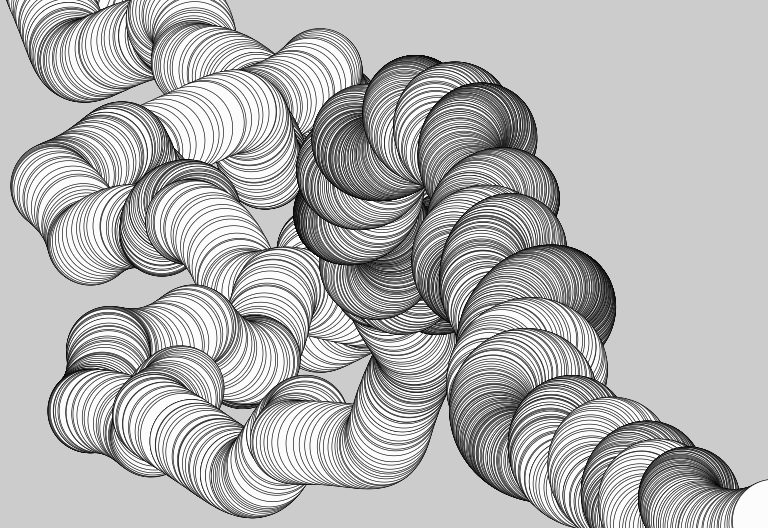
Reproduce this pattern procedurally as a Shadertoy shader.

```glsl
// Outlined white discs stacked along a curling path, forming ribbed tubes on grey.

const float TAU = 6.28318;
const float DISC_RADIUS = 0.079;
const float LINE_WIDTH = 0.0012;
const int CHUNKS = 147;
const int CHUNK_SIZE = 30;
const float CHUNK_REACH = 0.29;   // farthest a disc strays from its chunk centre

// Disc counts where one part of the path hands over to the next
const float RING_START = 1000.0;
const float TAIL_START = 3450.0;
const float PATH_END = 4410.0;

const vec3 BACKGROUND = vec3(0.80);
const vec3 PAPER = vec3(0.99);
const vec3 INK = vec3(0.02);

float hash(float n) {
    return fract(sin(n * 12.9898) * 4375.85);
}

vec2 onCircle(float angle) {
    return vec2(cos(angle), sin(angle));
}

// Wide zigzag from the top left down to the bottom centre, with loose curls
vec2 meander(float t) {
    vec2 spine = vec2(0.33 + 0.15 * t - 0.22 * cos(2.5 * TAU * t), 1.0 - 0.93 * t);
    float curl = 11.0 * TAU * t + 1.2 * sin(3.3 * TAU * t);
    return spine + 0.055 * onCircle(curl) + 0.018 * onCircle(-27.0 * TAU * t);
}

// Tight coil wound round a widening elliptic spiral of nearly two turns
vec2 coiledRing(float t) {
    float widening = mix(0.35, 1.0, sqrt(clamp(t, 0.0, 1.0)));
    vec2 spine = vec2(0.80, 0.62) + widening * vec2(0.14, 0.165) * onCircle(-1.75 - 11.9 * t);
    float curl = 20.0 * TAU * t + 1.3 * sin(7.3 * TAU * t);
    return spine + 0.045 * onCircle(curl);
}

// Sagging coil that narrows and spreads out towards the bottom right
vec2 coiledTail(float progress) {
    float t = progress * (0.6 + 0.4 * progress);
    float sway = 0.04 * sin(2.0 * TAU * t);
    vec2 spine = vec2(0.97 + 0.46 * t * t + sway, 0.03 + 0.47 * (1.0 - t) * (1.0 - t));
    float curl = 9.0 * TAU * t + 1.1 * sin(3.6 * TAU * t);
    return spine + mix(0.08, 0.035, t) * onCircle(curl);
}

vec2 pathPoint(float u) {
    vec2 p = meander(u / RING_START);
    vec2 ring = coiledRing((u - RING_START) / (TAIL_START - RING_START));
    vec2 tail = coiledTail((u - TAIL_START) / (PATH_END - TAIL_START));
    p = mix(p, ring, smoothstep(RING_START - 90.0, RING_START + 90.0, u));
    return mix(p, tail, smoothstep(TAIL_START - 90.0, TAIL_START + 60.0, u));
}

// Uneven pacing: slow bunching along the path
float pace(float i) {
    return i + 7.0 * sin(0.06 * i);
}

vec2 discCentre(float i) {
    return pathPoint(pace(i) + 1.4 * (hash(i) - 0.5));
}

// Share of a pixel that lies inside a shape at signed distance d
float coverage(float d, float pixel) {
    return clamp(0.5 - d / pixel, 0.0, 1.0);
}

void mainImage(out vec4 fragColor, in vec2 fragCoord) {
    float pixel = 1.0 / iResolution.y;
    vec2 p = fragCoord * pixel;
    vec3 color = vec3(0.0);
    float unseen = 1.0;

    // Composite from the topmost disc down, skipping chunks out of reach
    for (int chunk = CHUNKS - 1; chunk >= 0; chunk--) {
        float first = float(chunk * CHUNK_SIZE);
        vec2 middle = pathPoint(pace(first + 0.5 * float(CHUNK_SIZE)));
        if (distance(p, middle) > DISC_RADIUS + CHUNK_REACH) continue;

        for (int k = CHUNK_SIZE - 1; k >= 0; k--) {
            float d = distance(p, discCentre(first + float(k))) - DISC_RADIUS;
            float whole = coverage(d - 0.5 * LINE_WIDTH, pixel);
            float fill = coverage(d + 0.5 * LINE_WIDTH, pixel);
            color += unseen * (fill * PAPER + (whole - fill) * INK);
            unseen *= 1.0 - whole;
            if (unseen < 0.004) break;
        }
        if (unseen < 0.004) break;
    }

    fragColor = vec4(color + unseen * BACKGROUND, 1.0);
}
```
